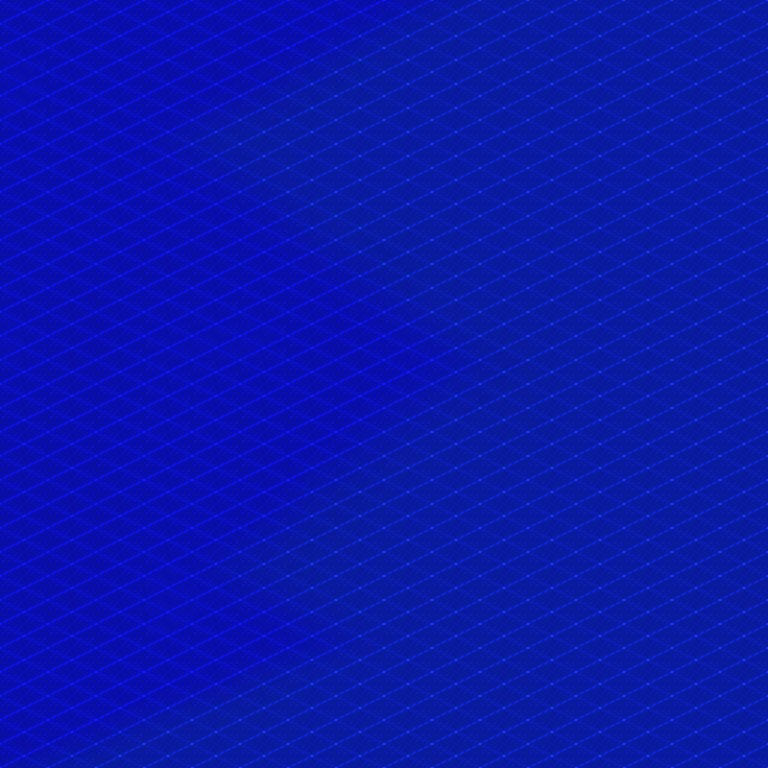
Reproduce this pattern procedurally as a WebGL 1 fragment shader.

```glsl
precision highp float;
// Deep blue lattice of flat rhombi, beaded lines over a faceted blue gradient.

uniform vec2 u_resolution;

const float TAU = 6.2831853;
const vec2 REPEATS = vec2(16.0, 32.0);
const float LINE_HALF_WIDTH = 0.055;

const vec3 ROYAL = vec3(0.04, 0.055, 0.66);
const vec3 NAVY = vec3(0.04, 0.10, 0.615);
const vec3 ROYAL_LINE = vec3(0.04, 0.07, 0.96);
const vec3 NAVY_LINE = vec3(0.04, 0.145, 0.85);
const vec3 NODE_GLOW = vec3(0.01, 0.10, 0.10);

float hash(vec2 p) {
  return fract(sin(dot(p, vec2(127.1, 311.7))) * 4375.85);
}

float valueNoise(vec2 p) {
  vec2 cell = floor(p);
  vec2 f = fract(p);
  f = f * f * (3.0 - 2.0 * f);
  float low = mix(hash(cell), hash(cell + vec2(1.0, 0.0)), f.x);
  float high = mix(hash(cell + vec2(0.0, 1.0)), hash(cell + 1.0), f.x);
  return mix(low, high, f.y);
}

float ramp(float a, float b, float t) {
  return clamp((t - a) / (b - a), 0.0, 1.0);
}

// Signed offset from the nearest whole number.
float nearest(float t) {
  return fract(t + 0.5) - 0.5;
}

float lineMask(float offset, float halfWidth, float blur) {
  return 1.0 - smoothstep(max(halfWidth - blur, 0.0), halfWidth + blur, abs(offset));
}

// Zigzag border between the two blues, as x for a given height.
float facetEdge(float y) {
  return 0.04
    + 0.396 * ramp(0.0, 0.16, y)
    - 0.130 * ramp(0.16, 0.258, y)
    + 0.294 * ramp(0.258, 0.529, y)
    - 0.353 * ramp(0.529, 0.818, y)
    + 0.313 * ramp(0.818, 1.0, y);
}

// Small checkered cluster of dots around the middle of a falling edge.
float dotCluster(vec2 p) {
  float dots = smoothstep(-0.1, 0.8, cos(TAU * 8.0 * p.x) * cos(TAU * 4.0 * p.y));
  float window = (1.0 - smoothstep(0.17, 0.25, abs(p.x)))
               * (1.0 - smoothstep(0.14, 0.24, abs(p.y)));
  return dots * window;
}

void main() {
  vec2 uv = gl_FragCoord.xy / u_resolution;
  vec2 grid = uv * REPEATS;
  float blur = 0.75 * REPEATS.y / u_resolution.y;

  // Lattice coordinates: whole numbers lie on the lines.
  float rise = grid.y - grid.x;
  float fall = grid.y + grid.x;
  float riseOffset = nearest(rise);
  float fallOffset = nearest(fall);

  // Background
  float edge = facetEdge(uv.y) + 0.02 * (valueNoise(uv * 14.0) - 0.5);
  float navy = smoothstep(-0.08, 0.08, uv.x - edge);
  vec3 color = mix(ROYAL, NAVY, navy);
  color.b += 0.016 * (valueNoise(uv * 9.0) - 0.5);
  vec3 lineColor = mix(ROYAL_LINE, NAVY_LINE, navy);

  // Beaded rising lines, fainter falling lines and dot clusters
  float beads = 0.70 + 0.30 * cos(TAU * 8.0 * grid.x);
  float rising = lineMask(riseOffset, LINE_HALF_WIDTH, blur);
  float falling = lineMask(fallOffset, LINE_HALF_WIDTH, blur);
  float midRise = fract(rise) - 0.5;
  vec2 fromMiddle = 0.5 * vec2(fallOffset - midRise, fallOffset + midRise);
  float faint = falling * beads * mix(0.55, 0.42, navy);
  faint = max(faint, 0.42 * dotCluster(fromMiddle));
  color = mix(color, lineColor, max(rising * beads, faint));

  // Brighter crossings
  color += NODE_GLOW * rising * falling * mix(0.4, 1.0, navy);

  gl_FragColor = vec4(color, 1.0);
}
```
